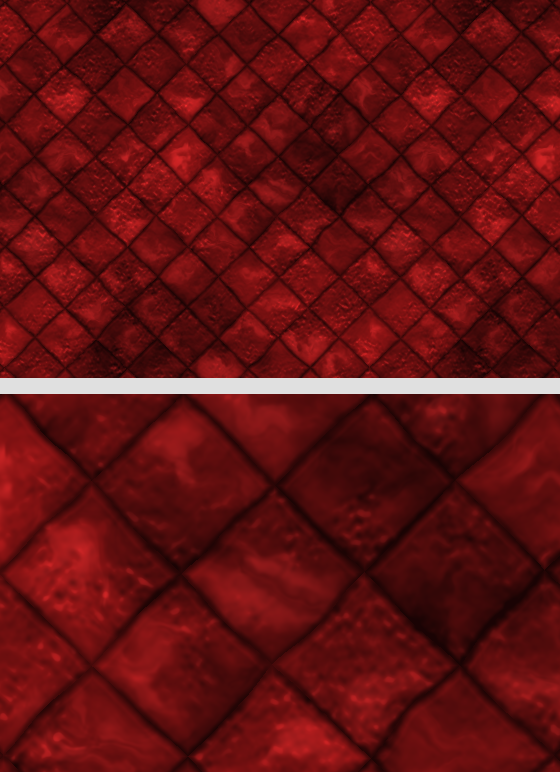
Top, the full canvas; bottom, a detail of the centre.
Give the GLSL for this pattern, as a Shadertoy shader.

```glsl
const float TAU = 6.2831853;
const float REPEAT = 6.0;                    // tiles before the wear recurs
const float TILE_SIZE = 0.161;               // diamond diagonal, in canvas heights
const vec2 LATTICE_ORIGIN = vec2(0.7365, 0.75);

float hash(vec2 p) {
    vec3 k = fract(p.xyx * vec3(0.1031, 0.1030, 0.0973));
    k += dot(k, k.yzx + 33.33);
    return fract((k.x + k.y) * k.z);
}

float valueNoise(vec2 p) {
    vec2 i = floor(p), f = fract(p);
    f = f * f * (3.0 - 2.0 * f);
    float low = mix(hash(i), hash(i + vec2(1, 0)), f.x);
    float high = mix(hash(i + vec2(0, 1)), hash(i + vec2(1, 1)), f.x);
    return mix(low, high, f.y);
}

float fbm(vec2 p) {
    float sum = 0.0, weight = 0.5;
    for (int i = 0; i < 4; i++) {
        sum += weight * valueNoise(p);
        p = mat2(1.6, 1.2, -1.2, 1.6) * p + 7.3;
        weight *= 0.5;
    }
    return sum / 0.9375;
}

// Light from the upper left across a bumpy surface
float grainRelief(vec2 p, float frequency) {
    vec2 s = mat2(0.8, 0.6, -0.6, 0.8) * p * frequency;
    vec2 toLight = vec2(-0.35, 0.45);
    return valueNoise(s - toLight) - valueNoise(s + toLight);
}

// Broad light and dark patches, alternating in both directions
float broadTone(vec2 q) {
    vec2 wave = cos((q - vec2(-1.89, -1.31)) * TAU / REPEAT);
    return wave.x * wave.y;
}

float band(float d, float halfWidth, float blur) {
    return 1.0 - smoothstep(halfWidth - blur, halfWidth + blur, d);
}

// Brightness of the leather inside one tile; also returns its sheen
float tileLevel(vec2 local, vec2 id, out float sheen) {
    float seed = hash(id * 2.0 + 11.0);
    float roughness = hash(id * 2.0 + 47.0);
    vec2 p = local + 40.0 * vec2(seed, roughness);

    // Marbled clouds with warped streaks
    vec2 warp = vec2(fbm(p * 2.5), fbm(p * 2.5 + 19.0)) - 0.5;
    float cloud = fbm(p * vec2(2.3, 3.0) + 2.0 * warp);

    // Pebbled grain gathers in patches
    float patchMask = smoothstep(0.35, 0.7, fbm(p * 3.0 + 31.0) + 0.3 * (roughness - 0.5));
    float grain = 0.6 * grainRelief(p, 20.0) + 0.5 * grainRelief(p + 5.0, 31.0);

    // Soft glint, brighter toward the tile centre
    float glint = smoothstep(0.53, 0.8, cloud) * (1.0 - smoothstep(0.1, 0.5, length(local)));
    float sparkle = patchMask * smoothstep(0.2, 0.5, grain);
    sheen = 0.15 * glint + 0.1 * sparkle;

    return 0.405 + 0.12 * (seed - 0.5) + 0.42 * (cloud - 0.5)
        + grain * mix(0.04, 0.21, patchMask);
}

void mainImage(out vec4 fragColor, in vec2 fragCoord) {
    vec2 q = (fragCoord / iResolution.y - LATTICE_ORIGIN) / TILE_SIZE;
    float pixel = 1.0 / (iResolution.y * TILE_SIZE);

    // Diamond lattice with slightly uneven seams
    vec2 bent = q + 0.012 * sin(q.yx * TAU * vec2(3, 2) / REPEAT + vec2(0.4, 2.1));
    bent += 0.035 * (vec2(valueNoise(q * 4.0), valueNoise(q * 4.0 + 23.0)) - 0.5);
    vec2 diagonal = vec2(bent.x + bent.y, bent.x - bent.y);
    vec2 cell = floor(diagonal), f = diagonal - cell;
    vec2 center = 0.5 * vec2(cell.x + cell.y + 1.0, cell.x - cell.y);
    vec2 id = mod(center, REPEAT);

    // Leather surface
    float sheen;
    float level = tileLevel(bent - center, id, sheen);
    float tone = broadTone(q);
    level += 0.085 * tone;
    sheen *= 0.8 + 0.3 * tone;

    // Pressed seams with a thin lit rim under the upper edges
    vec2 edge = min(f, 1.0 - f);
    float seamDistance = min(edge.x, edge.y);
    float fray = 0.03 * (fbm(q * 9.0) - 0.5);
    float groove = band(seamDistance + fray, 0.025, 0.022 + pixel);
    float shoulder = band(seamDistance, 0.09, 0.08);
    float upperEdge = min(1.0 - f.x, f.y);
    float rim = band(abs(upperEdge + fray - 0.07), 0.014, 0.012 + pixel);
    float seamWear = mix(0.28, 0.6, valueNoise(q * 2.5 + 60.0));

    level *= 1.0 - 0.2 * shoulder;
    level *= 1.0 - seamWear * groove;
    level += 0.05 * rim * (1.0 - groove);
    sheen *= 1.0 - groove;
    level = clamp(level, 0.1, 0.72);

    vec3 red = level * vec3(1.0, 0.135, 0.14);
    vec3 color = red + sheen * vec3(1.0, 0.34, 0.34);
    fragColor = vec4(color, 1.0);
}
```
